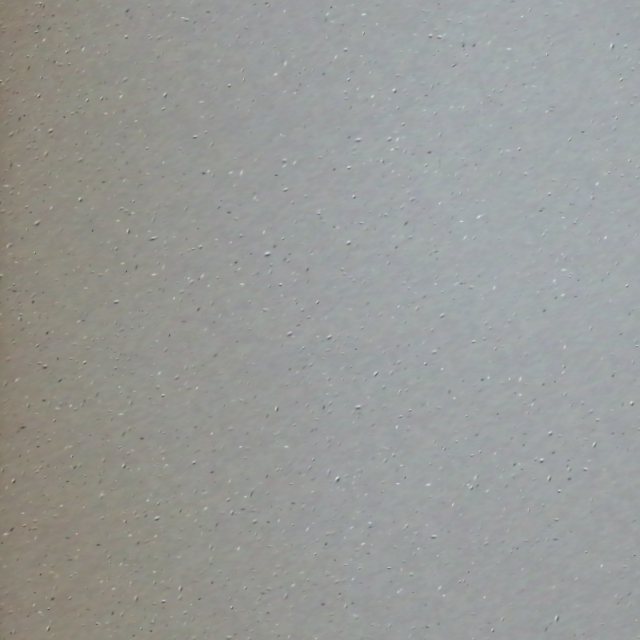
This texture is drawn by a Shadertoy shader. Its source:

```glsl
// Matte speckled metallic surface: a cool grey sheen at upper right fades to warm
// brown at the left, under soft slanted value-noise grain and sparse tiny flecks
// that are scattered on jittered grids as light and dark Gaussian strokes.

#define SHEEN_CENTER vec2(0.85, 0.75)
#define SHEEN_SQUASH 0.6
#define GRAIN_SCALE 150.0
#define GRAIN_AMOUNT 0.05
#define TINT_AMOUNT 0.022
#define GRAIN_ANGLE 0.4
#define FLECK_GRID 62.0
#define FLECK_DENSITY 0.22
#define FLECK_SIZE 0.0027
#define FLECK_LIGHT 0.22
#define FLECK_DARK 0.23

float hash(vec2 p) {
    return fract(sin(dot(p, vec2(127.1, 311.7))) * 43758.5453);
}

float valueNoise(vec2 p) {
    vec2 cell = floor(p), f = fract(p);
    f = f * f * (3.0 - 2.0 * f);
    float low = mix(hash(cell), hash(cell + vec2(1.0, 0.0)), f.x);
    float high = mix(hash(cell + vec2(0.0, 1.0)), hash(cell + 1.0), f.x);
    return mix(low, high, f.y);
}

vec2 rotate(vec2 p, float angle) {
    float c = cos(angle), s = sin(angle);
    return vec2(c * p.x + s * p.y, c * p.y - s * p.x);
}

float ramp(float from, float to, float x) {
    return clamp((x - from) / (to - from), 0.0, 1.0);
}

// Sheen gradient through five greys, cool to warm
vec3 sheenColor(vec2 uv) {
    float d = length((uv - SHEEN_CENTER) * vec2(1.0, SHEEN_SQUASH));
    d += 0.07 * (valueNoise(uv * 5.0) - 0.5);
    vec3 color = vec3(0.635, 0.66, 0.67);
    color = mix(color, vec3(0.60, 0.61, 0.61), ramp(0.14, 0.46, d));
    color = mix(color, vec3(0.58, 0.58, 0.56), ramp(0.46, 0.62, d));
    color = mix(color, vec3(0.56, 0.55, 0.51), ramp(0.62, 0.74, d));
    color = mix(color, vec3(0.55, 0.52, 0.47), ramp(0.74, 0.84, d));
    return color - vec3(0.03, 0.035, 0.04) * exp(-uv.x / 0.02);
}

// Signed brightness of the flecks; each has a bright or dark body, often both
float flecks(vec2 uv, float grid, float seed) {
    float sum = 0.0;
    vec2 base = floor(uv * grid);
    for (int j = -1; j <= 1; j++)
    for (int i = -1; i <= 1; i++) {
        vec2 cell = base + vec2(i, j);
        vec2 id = cell + seed;
        vec2 center = (cell + vec2(hash(id + 3.1), hash(id + 7.7))) / grid;
        float density = FLECK_DENSITY * mix(1.25, 0.6, center.x);
        density *= 0.5 + valueNoise(center * 9.0 + seed);
        float present = step(hash(id + 11.3), density);
        float size = FLECK_SIZE * mix(0.55, 1.1, hash(id + 17.9));
        float angle = mix(-0.1, 1.3, hash(id + 23.5));
        vec2 q = rotate(uv - center, angle) / size;
        q /= vec2(mix(0.8, 1.5, hash(id + 31.7)), 0.65);
        float kind = hash(id + 41.9);
        float light = step(0.35, kind) * exp(-dot(q, q));
        vec2 shade = q + vec2(0.3, 1.8) * step(0.35, kind);
        float dark = step(kind, 0.7) * exp(-dot(shade, shade));
        float strength = mix(0.25, 1.0, pow(hash(id + 53.3), 1.5));
        sum += present * strength * (FLECK_LIGHT * light - FLECK_DARK * dark);
    }
    return sum;
}

void mainImage(out vec4 fragColor, in vec2 fragCoord) {
    vec2 uv = fragCoord / iResolution.xy;
    vec3 color = sheenColor(uv);

    // Fine grain, drawn out along the slant
    vec2 slanted = rotate(uv, GRAIN_ANGLE) * vec2(0.55, 1.0);
    float grain = 0.6 * valueNoise(slanted * GRAIN_SCALE)
                + 0.4 * valueNoise(slanted * GRAIN_SCALE * 2.1 + 19.0) - 0.5;
    color += GRAIN_AMOUNT * grain;

    // Faint blotches of colour
    vec2 blotch = slanted * GRAIN_SCALE * 0.6;
    vec3 tint = vec3(valueNoise(blotch + 31.0), valueNoise(blotch + 57.0),
                     valueNoise(blotch + 83.0)) - 0.5;
    color += TINT_AMOUNT * (tint - 0.6 * dot(tint, vec3(1.0 / 3.0)));

    // Clear flecks, then a fainter and denser layer
    color += flecks(uv, FLECK_GRID, 5.0);
    color += 0.4 * flecks(uv, FLECK_GRID * 1.6, 137.0);

    fragColor = vec4(clamp(color, 0.0, 1.0), 1.0);
}
```
